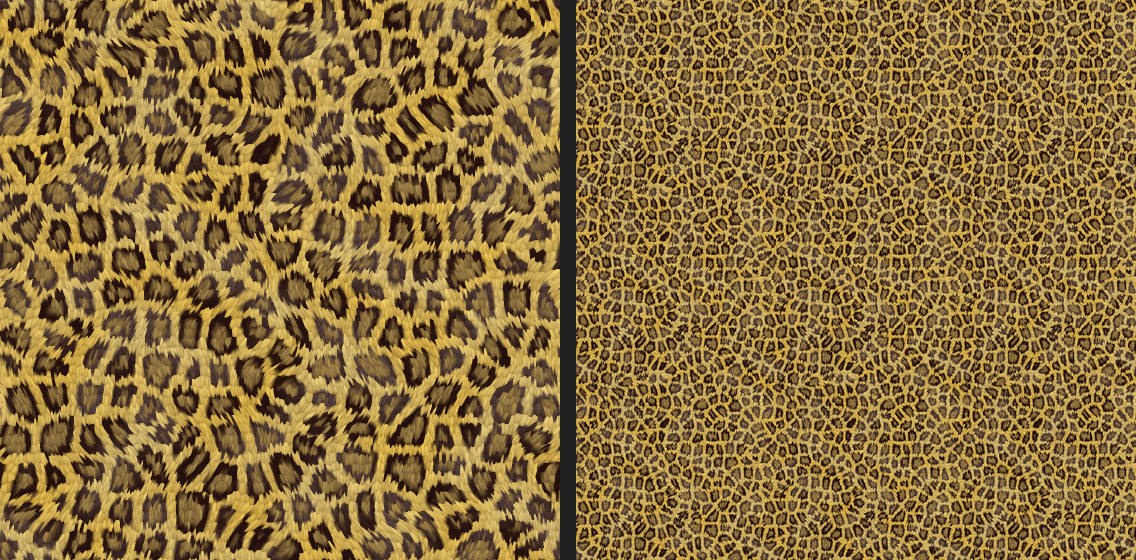
Left: one tile. Right: repeated 3 by 3.
A Shadertoy shader for this texture:

```glsl
// Seamless leopard fur: dark rosettes on gold, drawn hair by hair.
const float TAU = 6.2831853;

vec2 hash2(vec2 p) {
    vec3 q = fract(vec3(p.xyx) * vec3(0.1031, 0.1030, 0.0973));
    q += dot(q, q.yzx + 33.33);
    return fract((q.xx + q.yz) * q.zy);
}

// Slow periodic variation, roughly 0 to 1
float drift(vec2 p) {
    float a = sin(TAU * (3.0 * p.x + 2.0 * p.y) + 2.0 * sin(TAU * 2.0 * p.y));
    float b = sin(TAU * (5.0 * p.y - 2.0 * p.x) + 2.0 * sin(TAU * 3.0 * p.x));
    return 0.5 + 0.25 * (a + b);
}

// Sideways sweep that makes the hairs lean to and fro
vec2 lean(vec2 p) {
    float s = 0.022 * sin(TAU * (3.0 * p.y + p.x) + 1.5 * sin(TAU * 2.0 * p.x));
    return vec2(s + 0.007 * sin(TAU * (7.0 * p.y - 2.0 * p.x)), 0.0);
}

vec2 spotCentre(vec2 cell) {
    return cell + 0.5 + 0.82 * (hash2(mod(cell, 16.0)) - 0.5);
}

// Rosette: x = dark ring cover, y = inside cover, z = random value of the spot
vec3 rosette(vec2 uv) {
    vec2 p = uv * 16.0;
    vec2 home = floor(p), centre = p;
    float nearest = 9.0;
    for (int j = -1; j <= 1; j++)
    for (int i = -1; i <= 1; i++) {
        vec2 cell = floor(p) + vec2(i, j);
        vec2 c = spotCentre(cell);
        float d = distance(c, p);
        if (d < nearest) { nearest = d; home = cell; centre = c; }
    }
    // Rounded distance to the borders of the cell
    float sum = 0.0;
    for (int j = -2; j <= 2; j++)
    for (int i = -2; i <= 2; i++) {
        if (i == 0 && j == 0) continue;
        vec2 c = spotCentre(home + vec2(i, j));
        float d = dot(0.5 * (centre + c) - p, normalize(c - centre));
        sum += exp(-20.0 * d);
    }
    float border = -log(sum) / 20.0;
    vec2 rnd = hash2(mod(home, 16.0) + 41.0);
    vec2 thickSide = vec2(cos(TAU * rnd.x), sin(TAU * rnd.x));
    float outer = 0.115 + 0.03 * rnd.y;
    float inner = outer + 0.155 + 0.12 * dot(p - centre, thickSide);
    return vec3(smoothstep(outer - 0.035, outer + 0.035, border),
                smoothstep(inner - 0.05, inner + 0.06, border), rnd.y);
}

vec3 fur(vec2 uv) {
    // Nearest hair in a stretched cellular grid
    vec2 grid = vec2(190.0, 58.0);
    vec2 g = (uv + lean(uv)) * grid;
    vec2 root = g, id = vec2(0.0);
    float first = 9.0, second = 9.0;
    for (int j = -1; j <= 1; j++)
    for (int i = -1; i <= 1; i++) {
        vec2 cell = floor(g) + vec2(i, j);
        vec2 wrapped = mod(cell, grid);
        vec2 c = cell + 0.1 + 0.8 * hash2(wrapped + 7.0);
        float d = length(c - g);
        if (d < first) { second = first; first = d; root = c; id = wrapped; }
        else second = min(second, d);
    }
    vec2 rnd = hash2(id + 311.0);
    float along = clamp(g.y - root.y, -0.7, 0.7);
    float ridge = smoothstep(0.0, 0.4, second - first);

    // Each hair carries the colour of its root, giving ragged outlines
    vec2 rootUv = root / grid;
    rootUv -= lean(rootUv);
    vec2 at = mix(rootUv, uv, 0.4) + vec2(0.0, 0.011 * (rnd.x - 0.5));
    vec3 spot = rosette(at);

    float light = 0.3 + 0.3 * ridge + 0.3 * along + 0.35 * rnd.y;
    float tone = drift(uv);
    vec3 shade = mix(vec3(0.58, 0.43, 0.14), vec3(0.57, 0.46, 0.24), tone);
    vec3 shine = mix(vec3(0.92, 0.77, 0.33), vec3(0.90, 0.80, 0.50), tone);
    vec3 gold = mix(shade, shine, light);
    vec3 tan_ = mix(vec3(0.36, 0.26, 0.13), vec3(0.70, 0.58, 0.32), light);
    float faded = smoothstep(0.35, 0.85, 0.6 * tone + 0.5 * spot.z);
    vec3 ink = mix(vec3(0.13, 0.05, 0.035), vec3(0.25, 0.17, 0.15), faded);
    ink += (light - 0.45) * mix(0.06, 0.2, faded);

    vec3 spotColour = mix(ink, tan_, spot.y * (0.8 + 0.2 * rnd.x));
    return mix(gold, spotColour, spot.x);
}

void mainImage(out vec4 fragColor, in vec2 fragCoord) {
    // Four samples per pixel smooth the hair edges
    vec3 colour = vec3(0.0);
    for (int k = 0; k < 4; k++) {
        vec2 offset = 0.5 * vec2(k % 2, k / 2) - 0.25;
        colour += fur((fragCoord + offset) / iResolution.xy);
    }
    fragColor = vec4(clamp(colour / 4.0, 0.0, 1.0), 1.0);
}
```
